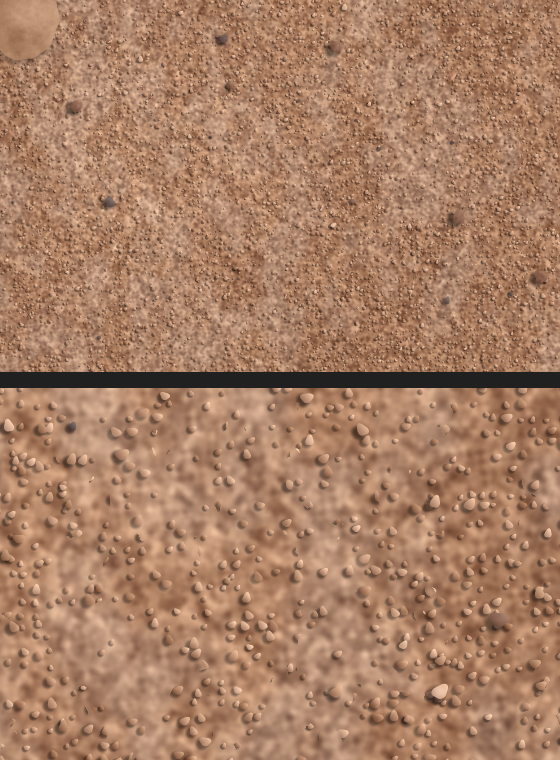
Top, the full canvas; bottom, a detail of the centre.
A Shadertoy shader for this texture:

```glsl
// Dry sandy ground: pinkish compacted crust broken by loose orange grit,
// with scattered pebbles and one large stone in the upper left corner.
// Layered value noise forms the crust; jittered cells hold grains and stones.

const vec3 CRUST = vec3(0.695, 0.543, 0.447);
const vec3 GRIT = vec3(0.655, 0.475, 0.360);
const vec3 PALE = vec3(0.86, 0.70, 0.59);
const vec3 BROWN = vec3(0.56, 0.40, 0.32);
const vec3 SLATE = vec3(0.41, 0.35, 0.34);
const vec3 BOULDER = vec3(0.71, 0.54, 0.42);
const vec3 TONE_TINT = vec3(1.0, 0.95, 0.83);
const vec2 LIGHT = vec2(0.8, 0.6);
const float RELIEF_SCALE = 30.0;
const float RELIEF_GAIN = 0.60;
const float SPECKLE_SCALE = 150.0;
const float SPECKLE_GAIN = 0.23;

vec3 hash3(vec2 p) {
    vec3 q = fract(vec3(p.xyx) * vec3(0.1031, 0.1030, 0.0973));
    q += dot(q, q.yxz + 33.33);
    return fract((q.xxy + q.yzz) * q.zyx);
}

float noise(vec2 p) {
    vec2 i = floor(p), f = fract(p);
    f = f * f * (3.0 - 2.0 * f);
    float low = mix(hash3(i).x, hash3(i + vec2(1, 0)).x, f.x);
    float high = mix(hash3(i + vec2(0, 1)).x, hash3(i + vec2(1, 1)).x, f.x);
    return mix(low, high, f.y);
}

float fbm(vec2 p) {
    float sum = 0.0, gain = 0.533;
    for (int i = 0; i < 4; i++) {
        sum += gain * noise(p);
        p = mat2(1.6, 1.2, -1.2, 1.6) * p + 17.3;
        gain *= 0.5;
    }
    return sum;
}

// Slope of the crust towards the light
float relief(vec2 p) {
    return fbm(p) - fbm(p + LIGHT * 0.16);
}

// Stones in jittered cells: x cover, y lit side, z cast shadow, w random id
vec4 scatter(vec2 p, float freq, float density, vec2 radii) {
    vec2 g = p * freq, home = floor(g);
    float soft = 0.7 * freq / iResolution.y;
    vec4 stone = vec4(0.0);
    for (int y = -1; y <= 1; y++)
    for (int x = -1; x <= 1; x++) {
        vec2 cell = home + vec2(x, y);
        vec3 place = hash3(cell + freq);
        vec3 look = hash3(cell + freq * 3.0 + 71.0);
        if (place.z > density) continue;

        vec2 d = g - cell - 0.2 - 0.6 * place.xy;
        float radius = mix(radii.x, radii.y, look.x * look.x);
        float turn = 6.2832 * look.y;
        vec2 axis = vec2(cos(turn), sin(turn));
        vec2 e = vec2(dot(d, axis), 1.35 * dot(d, vec2(-axis.y, axis.x)));
        float wobble = 1.0 + 0.12 * sin(3.0 * atan(e.y, e.x + 1e-5) + turn);
        float cover = 1.0 - smoothstep(-soft, soft, length(e) - radius * wobble);
        float away = length(d + LIGHT * radius * 0.7) / radius;

        stone.z = max(stone.z, 1.0 - smoothstep(0.6, 1.4, away));
        if (cover > stone.x) {
            stone.x = cover;
            stone.y = clamp(dot(d, LIGHT) / radius, -1.0, 1.0);
            stone.w = look.z;
        }
    }
    return stone;
}

// Lays stones and their shadows over the ground
vec3 lay(vec3 ground, vec4 stone, vec3 tint, float shadow, float shading) {
    ground *= 1.0 - shadow * stone.z;
    return mix(ground, tint + shading * stone.y * TONE_TINT, stone.x);
}

void mainImage(out vec4 fragColor, in vec2 fragCoord) {
    vec2 p = fragCoord / iResolution.y;

    // Crust and grit patches, drawn out vertically and ragged at the rims
    float patches = 0.45 * fbm(p * vec2(6.5, 3.0) + 4.0)
                  + 0.55 * fbm(p * vec2(19.0, 14.0));
    float loose = smoothstep(0.36, 0.60, patches);
    vec2 turned = mat2(0.8, 0.6, -0.6, 0.8) * p * SPECKLE_SCALE;
    float speckle = noise(turned) + 0.7 * noise(p * 78.0 + 9.0) - 0.85;
    float broad = fbm(p * 3.2 + 31.0) - 0.5;
    float tone = RELIEF_GAIN * relief(p * RELIEF_SCALE)
               + SPECKLE_GAIN * speckle + 0.12 * broad;
    vec3 color = mix(CRUST, GRIT, loose) + (tone + 0.015) * TONE_TINT;

    // Fine and coarse grains gather in the loose patches
    vec4 fine = scatter(p, 85.0, mix(0.14, 0.52, loose), vec2(0.20, 0.46));
    vec3 fineTint = mix(GRIT, PALE, 0.75 * fine.w) + 0.5 * tone;
    color = lay(color, fine, fineTint, 0.38, 0.20);
    vec4 coarse = scatter(p, 42.0, mix(0.07, 0.25, loose), vec2(0.13, 0.27));
    color = lay(color, coarse, mix(GRIT, PALE, coarse.w), 0.45, 0.19);

    // Pale small pebbles, then sparse brown and slate ones
    vec4 small = scatter(p, 17.0, 0.06, vec2(0.07, 0.18));
    vec3 smallTint = mix(PALE, mix(BROWN, SLATE, small.w), step(0.6, small.w));
    color = lay(color, small, smallTint + 0.4 * tone, 0.42, 0.13);
    vec4 large = scatter(p, 6.0, 0.13, vec2(0.05, 0.13));
    vec3 largeTint = mix(BROWN, SLATE, smoothstep(0.45, 0.8, large.w));
    color = lay(color, large, largeTint + 0.4 * tone, 0.42, 0.13);

    // Smooth stone cut off by the corner
    vec2 d = (p - vec2(0.065, 0.955)) / vec2(0.092, 0.112);
    float edge = length(d) + 0.3 * (fbm(p * 12.0 + 5.0) - 0.5);
    float rim = 1.0 - smoothstep(0.98, 1.02, edge);
    float shade = 1.0 - smoothstep(0.85, 1.2, length(d + LIGHT * 0.12));
    vec3 face = BOULDER + 0.22 * (fbm(p * 20.0) - 0.5) + 0.05 * dot(d, LIGHT);
    color = mix(color * (1.0 - 0.3 * shade), face + 0.15 * tone, rim);

    fragColor = vec4(clamp(color, 0.0, 1.0), 1.0);
}
```
